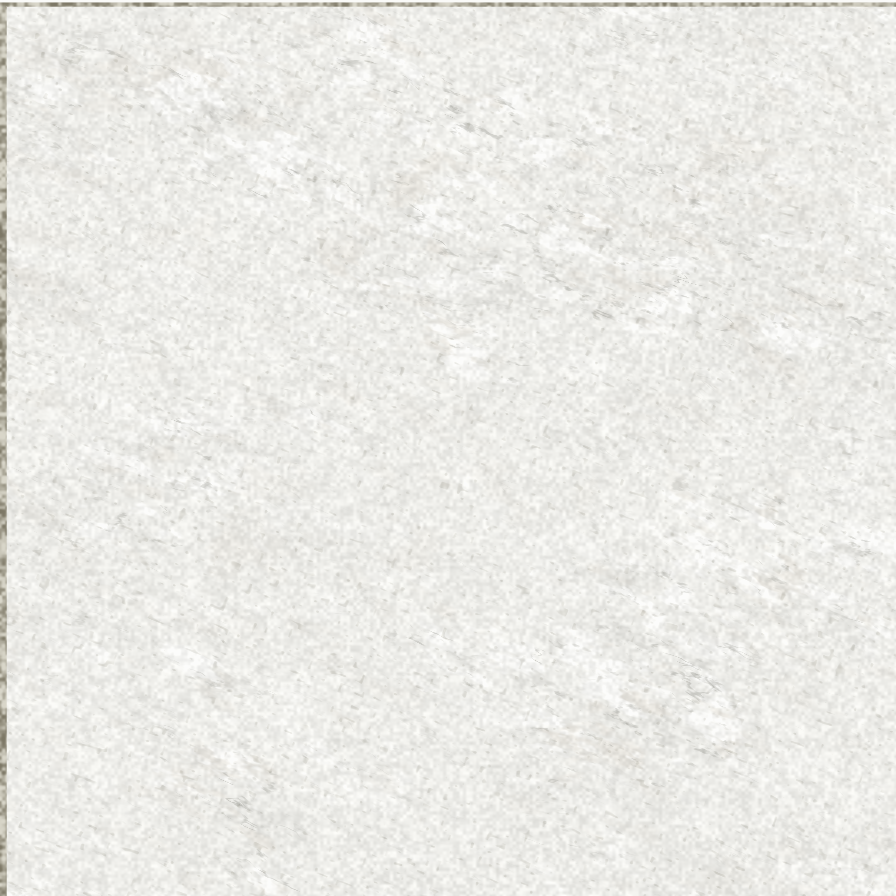
Write a Shadertoy shader that draws this texture.

```glsl
const vec3 STONE = vec3(0.931, 0.930, 0.914);
const vec3 CHALK = vec3(0.980, 0.980, 0.974);
const vec3 BEIGE = vec3(0.875, 0.857, 0.825);
const vec3 ASH = vec3(0.845, 0.843, 0.825);
const vec3 SLATE = vec3(0.700, 0.700, 0.675);
const vec3 EDGE_DARK = vec3(0.49, 0.47, 0.40);
const vec3 EDGE_LIGHT = vec3(0.85, 0.84, 0.79);

const float BED_ANGLE = -0.36;   // streaks fall gently to the right
const float GRAIN_SCALE = 270.0;
const float GRAIN_DEPTH = 0.135;
const float CLOUD_DEPTH = 0.035;
const float LEFT_EDGE = 0.0075;
const float TOP_EDGE = 0.0075;
const float TOP_RIM = 0.0027;

float hash(vec2 cell) {
    uvec2 q = uvec2(ivec2(cell)) * uvec2(1597u, 3571u);
    uint n = (q.x ^ (q.y << 7)) * 74747u;
    n = (n ^ (n >> 15)) * 28657u + q.y;
    n = (n ^ (n >> 13)) * 51749u;
    return float((n >> 8) & 65535u) / 65535.0;
}

float noise(vec2 p) {
    vec2 i = floor(p);
    vec2 f = fract(p);
    f = f * f * (3.0 - 2.0 * f);
    return mix(mix(hash(i), hash(i + vec2(1, 0)), f.x),
               mix(hash(i + vec2(0, 1)), hash(i + vec2(1, 1)), f.x), f.y);
}

// Turned octaves with slow falloff give ragged outlines
float fbm(vec2 p) {
    float sum = 0.0;
    float weight = 0.427;
    for (int i = 0; i < 4; i++) {
        sum += weight * noise(p);
        p = mat2(1.98, 0.36, -0.36, 1.98) * p + 17.3;
        weight *= 0.62;
    }
    return sum;
}

vec2 rotate(vec2 p, float angle) {
    float c = cos(angle);
    float s = sin(angle);
    return vec2(c * p.x + s * p.y, c * p.y - s * p.x);
}

vec3 stone(vec2 uv) {
    // Bedding coordinates, bent a little so streaks waver
    vec2 bed = rotate(uv, BED_ANGLE) + 5.0;
    bed.y += 0.03 * (fbm(bed * 5.0) - 0.5);

    // Broad tone and the zones where flakes gather
    float cloud = fbm(bed * vec2(5.0, 11.0));
    float zone = smoothstep(0.42, 0.64, fbm(bed * vec2(5.0, 9.0) + 31.0));
    vec3 color = STONE + CLOUD_DEPTH * (cloud - 0.5);

    // Soft beige and ash stains
    float stain = fbm(bed * vec2(20.0, 44.0) + 57.0);
    color = mix(color, BEIGE, 0.50 * smoothstep(0.52, 0.70, stain) * (0.4 + 0.6 * zone));
    float smudge = fbm(bed * vec2(30.0, 66.0) + 83.0);
    color = mix(color, ASH, 0.50 * smoothstep(0.54, 0.70, smudge) * (0.4 + 0.6 * zone));

    // Chalky flakes
    float flake = fbm(bed * vec2(22.0, 52.0) + 109.0);
    color = mix(color, CHALK, 0.80 * smoothstep(0.52, 0.65, flake) * (0.35 + 0.65 * zone));

    // Thin broken veins along the bedding
    float ridge = abs(fbm(bed * vec2(14.0, 52.0) + 139.0) - 0.5);
    float broken = smoothstep(0.56, 0.72, fbm(bed * vec2(30.0, 50.0) + 163.0));
    color = mix(color, SLATE, 0.5 * (1.0 - smoothstep(0.004, 0.028, ridge)) * broken * (0.25 + 0.75 * zone));

    // Sparse small slate chips
    float chip = fbm(bed * vec2(42.0, 110.0) + 191.0);
    color = mix(color, SLATE, 0.5 * smoothstep(0.66, 0.80, chip) * (0.25 + 0.75 * zone));

    // Fine grain and tiny pits
    vec2 fine = uv * GRAIN_SCALE;
    float grain = 0.68 * noise(fine) + 0.32 * noise(rotate(fine, 0.6) * 0.57 + 211.0);
    color += GRAIN_DEPTH * (grain - 0.5);
    float pit = noise(bed * vec2(150.0, 215.0) + 241.0);
    color -= vec3(0.075, 0.077, 0.086) * smoothstep(0.80, 0.98, pit);
    return min(color, vec3(0.99, 0.99, 0.985));
}

void mainImage(out vec4 fragColor, in vec2 fragCoord) {
    vec2 uv = fragCoord / iResolution.xy;
    float blur = 0.75 / iResolution.y;
    vec3 color = stone(uv);

    // Rough dark strips along the left and top
    float rough = 0.55 * noise(uv * 240.0 + 300.0) + 0.45 * noise(uv * 70.0 + 340.0);
    vec3 edge = mix(EDGE_DARK, EDGE_LIGHT, smoothstep(0.12, 0.85, rough));
    float drop = 1.0 - uv.y;
    float left = 1.0 - smoothstep(LEFT_EDGE - blur, LEFT_EDGE + blur, uv.x);
    float top = 1.0 - smoothstep(TOP_EDGE - blur, TOP_EDGE + blur, drop);
    color = mix(color, edge, max(left, top));

    // Pale rim above the top strip
    float rim = 1.0 - smoothstep(TOP_RIM - blur, TOP_RIM + blur, drop);
    color = mix(color, CHALK, rim);
    fragColor = vec4(color, 1.0);
}
```
